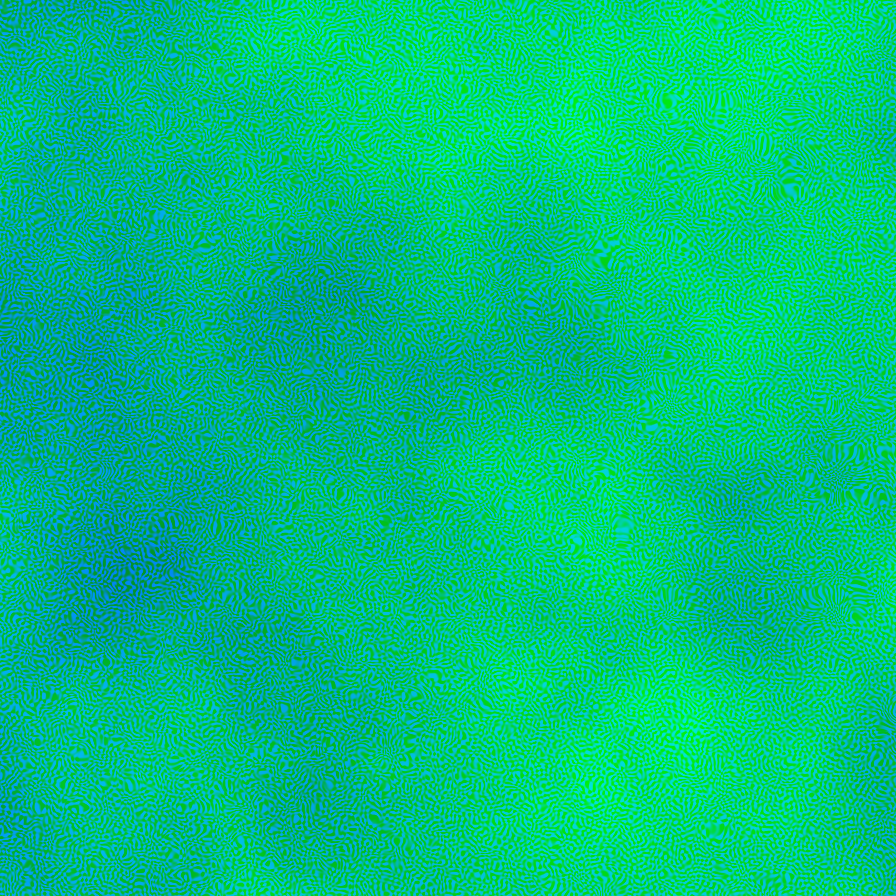
A three.js fragment shader for this texture:

```glsl
// Fine green and cyan labyrinth stripes under soft drifting clouds of light.
varying vec2 vUv;

const float TAU = 6.2831853;
const float STRIPES = 190.0;   // stripe periods across the canvas
const float PATCHES = 18.0;    // patches of steady direction across the canvas
const int WAVES = 24;

float hash(vec2 p) {
  return fract(sin(dot(p, vec2(127.1, 311.7))) * 43758.5453);
}

// Smooth value noise, 0 to 1
float noise(vec2 p) {
  vec2 cell = floor(p);
  vec2 f = fract(p);
  f = f * f * f * (f * (f * 6.0 - 15.0) + 10.0);
  float low = mix(hash(cell), hash(cell + vec2(1.0, 0.0)), f.x);
  float high = mix(hash(cell + vec2(0.0, 1.0)), hash(cell + vec2(1.0, 1.0)), f.x);
  return mix(low, high, f.y);
}

// Layered noise, each octave turned to hide the lattice
float clouds(vec2 p) {
  mat2 turn = mat2(0.8, 0.6, -0.6, 0.8);
  float sum = 0.0;
  float weight = 0.5;
  for (int i = 0; i < 5; i++) {
    sum += weight * noise(p);
    p = turn * p * 2.03 + 7.3;
    weight *= 0.53;
  }
  return sum;
}

// Displacement field centred on zero
vec2 drift(vec2 p) {
  return vec2(noise(p), noise(p + 41.7)) - 0.5;
}

vec2 heading(float angle) {
  return vec2(cos(angle), sin(angle));
}

// Plane waves in all directions, each strong only in its own patches; variance is one
float labyrinth(vec2 p, float frequency, float patchFrequency) {
  float sum = 0.0;
  float power = 0.0;
  for (int i = 0; i < WAVES; i++) {
    float n = float(i);
    float angle = 0.5 * TAU * (n + hash(vec2(n, 3.0))) / float(WAVES);
    float stretch = mix(0.84, 1.16, hash(vec2(n, 8.0)));
    float wave = frequency * stretch * dot(p, heading(angle)) + hash(vec2(n, 17.0));
    float swell = patchFrequency * dot(p, heading(TAU * hash(vec2(n, 29.0))));
    float strength = 0.5 + 0.5 * cos(TAU * (swell + hash(vec2(n, 37.0))));
    strength *= strength * strength;
    sum += strength * cos(TAU * wave);
    power += strength * strength;
  }
  return sum * sqrt(2.0 / (power + 0.001));
}

// Bend the stripes: restless on the left, swollen in patches on the right
vec2 bend(vec2 p) {
  float rightward = smoothstep(0.3, 0.95, p.x);
  float patches = smoothstep(0.4, 0.85, noise(p * 15.0 + 5.0));
  vec2 restless = drift(p * 80.0) * mix(0.0075, 0.004, rightward);
  vec2 swollen = drift(p * 38.0 + 19.0) * 0.021 * patches * mix(0.4, 1.0, rightward);
  return p + restless + swollen;
}

void main() {
  // Stripes
  float maze = smoothstep(-1.2, 1.2, labyrinth(bend(vUv), STRIPES, PATCHES));

  // Light: clouds with a faint bright band right of the centre
  float bandOffset = (vUv.x - 0.68 + 0.1 * vUv.y) / 0.26;
  float band = exp(-bandOffset * bandOffset);
  float light = 0.727 + 0.43 * (clouds(vUv * 4.2 + 11.4) - 0.51) + 0.08 * band;

  // Colour: the stripes drive blue, the clouds drive green
  float leftEdge = 1.0 - smoothstep(0.0, 0.4, vUv.x);
  float green = light - 0.05 * (maze - 0.5) - 0.025 * leftEdge;
  float blue = mix(0.1, 0.89, maze) + 0.05 * leftEdge + 0.2 * (0.76 - light);

  gl_FragColor = vec4(0.0, clamp(green, 0.4, 1.0), clamp(blue, 0.0, 1.0), 1.0);
}
```
